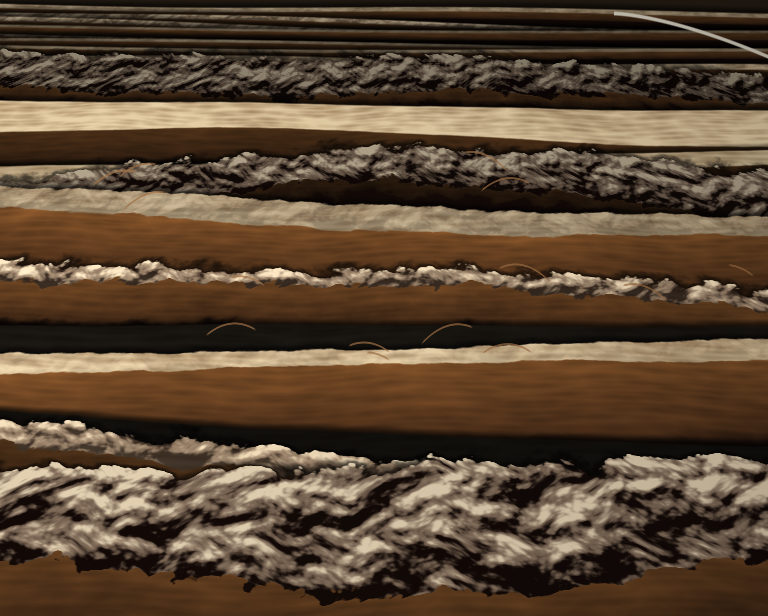
A Shadertoy shader for this texture:

```glsl
const vec3 SHADOW = vec3(.07, .035, .025);
const int PLANKS = 11;

// Far to near: depth of top edge at left and right, height of lit top, height of face
const vec4 SIZE[PLANKS] = vec4[](
    vec4(.085, .125, .055, .02), vec4(.163, .180, .050, .055), vec4(.272, .245, .030, .02),
    vec4(.290, .275, .065, .02), vec4(.303, .354, .036, .10), vec4(.430, .474, .028, .07),
    vec4(.528, .530, .050, .02), vec4(.578, .552, .030, .13), vec4(.665, .722, .070, .02),
    vec4(.676, .772, .036, .06), vec4(.768, .748, .178, .12));

// Bark amount, brightness of top, brightness of face, sag in the middle
const vec4 LOOK[PLANKS] = vec4[](
    vec4(1., .60, .50, -.01), vec4(0., .95, .60, 0.), vec4(0., .85, .50, 0.),
    vec4(1., .75, .35, -.035), vec4(.25, .85, 1., .004), vec4(.85, 1.1, .85, -.012),
    vec4(0., .11, .10, 0.), vec4(.15, 1., 1., 0.), vec4(0., .08, .10, .012),
    vec4(.8, 1.05, .60, .025), vec4(1., .95, .75, 0.));

vec2 hash2(vec2 p) {
    return fract(sin(vec2(dot(p, vec2(127.1, 311.7)), dot(p, vec2(269.5, 183.3)))) * 43758.5);
}

// Distance to the nearest scattered point
float cells(vec2 p) {
    vec2 id = floor(p), f = p - id;
    float nearest = 2.;
    for (int y = -1; y <= 1; y++)
        for (int x = -1; x <= 1; x++) {
            vec2 o = vec2(x, y), r = o + hash2(id + o) - f;
            nearest = min(nearest, dot(r, r));
        }
    return sqrt(nearest);
}

// Height of crumbling bark, about .3 to .8
float barkHeight(vec2 p) {
    p += .15 * sin(p.yx * 2.3) + .06 * sin(p.yx * 7.1 + 2.);
    float h = 1., a = .5;
    for (int i = 0; i < 4; i++) {
        h -= a * cells(p);
        p = p * 2.1 + 3.7;
        a *= .55;
    }
    return h;
}

// Lays one plank over what is behind it; e is the depth below its top edge
vec3 plank(vec3 behind, float e, float lip, float face, vec4 look, float barkLight, float grain) {
    float px = 1. / iResolution.y;
    float s = clamp(e / lip, 0., 1.), f = (e - lip) / face;

    vec3 wood = mix(vec3(.45, .32, .19), vec3(.90, .81, .65), clamp(.3 + .9 * grain + .2 * s, 0., 1.));
    float k = barkLight + .22 - .5 * s * s;
    vec3 bark = mix(SHADOW, vec3(.48, .40, .33), smoothstep(0., .5, k));
    bark = mix(bark, vec3(.88, .81, .69), smoothstep(.45, 1.1, k));
    vec3 top = mix(wood, bark, look.x) * look.y;

    vec3 side = mix(vec3(.46, .29, .145), vec3(.27, .165, .09), clamp(f, 0., 1.));
    side *= look.z * (.78 + .45 * grain);
    vec3 col = mix(top, side, smoothstep(-px, px, e - lip));
    col = mix(col, SHADOW, smoothstep(.85, 1.1, f));

    behind *= mix(1., .35, smoothstep(-.014, 0., e));
    return mix(behind, col, smoothstep(-px, px, e));
}

void mainImage(out vec4 fragColor, in vec2 fragCoord) {
    vec2 uv = fragCoord / iResolution.xy;
    float x = uv.x, d = 1. - uv.y, aspect = iResolution.x / iResolution.y;
    float px = 1. / iResolution.y;

    // Surface textures shrink with distance
    float near = .35 + .65 * d;
    vec2 q = vec2((x - .5) * aspect / near, 1.5 * log(near));
    vec2 b = q * vec2(8., 13.);
    float h = barkHeight(b);
    float slope = h - barkHeight(b - vec2(.05, .16));
    float barkLight = .36 + 2.4 * slope + 1.5 * (h - .55);
    vec2 g = q + vec2(0., .008 * sin(q.x * 5.) + .004 * sin(q.x * 13. + 1.));
    float grain = .5 * cells(g * vec2(5., 80.)) + .35 * cells(g * vec2(14., 45.) + 9.)
                + .1 + .06 * sin(q.x * 6. + sin(q.y * 9.)) + .04 * sin(q.x * 17.);

    // Thin slats in the distance
    vec3 col = vec3(.13, .10, .07);
    for (int i = 0; i < 8; i++) {
        float n = float(i);
        vec2 r = hash2(vec2(n, 4.));
        float e = d - .006 - .0115 * n - .04 * r.x * x - .003 * sin(x * (4. + 6. * r.y) + n * 2.);
        col = plank(col, e, .004 + .006 * r.y, .012, vec4(.6 * r.x, .45 + .45 * r.y, .6, 0.), barkLight, grain);
    }

    // Pale cable hanging at the far right
    float t = max((x - .8) / .2, 0.);
    float cable = abs(d - .022 - .07 * pow(t, 1.5));
    col = mix(col, vec3(.78, .76, .70), step(.8, x) * smoothstep(.003 + px, .003 - px, cable));

    // Main stack
    for (int i = 0; i < PLANKS; i++) {
        vec4 size = SIZE[i], look = LOOK[i];
        float n = float(i);
        float wave = .004 * sin(x * 7. + n * 2.4) + .002 * sin(x * 19. + n * 5.);
        float edge = mix(size.x, size.y, x) + look.w * 4. * x * (1. - x) + wave * (.4 + look.x);
        float e = d - edge + (.004 + .07 * look.x) * near * (h - .55);
        float lip = size.z * (1. + .18 * sin(x * 5. + n * 3.));
        col = plank(col, e, lip, size.w, look, barkLight, grain);
    }

    // Loose curved splinters
    for (int i = 0; i < 14; i++) {
        vec2 r = hash2(vec2(i, 17.)), c = hash2(vec2(i, 31.));
        vec2 p = vec2((x - r.x) * aspect, d - .25 - .5 * r.y);
        float len = .015 + .03 * c.x;
        float off = abs(p.y - (c.y - .5) * p.x - 9. * p.x * p.x);
        float twig = smoothstep(.0008 + px, .0008, off) * smoothstep(len, len - .006, abs(p.x));
        col = mix(col, vec3(.60, .42, .26), .7 * twig);
    }

    col *= 1.06 - .2 * x * x;
    fragColor = vec4(clamp(col, 0., 1.), 1.);
}
```
